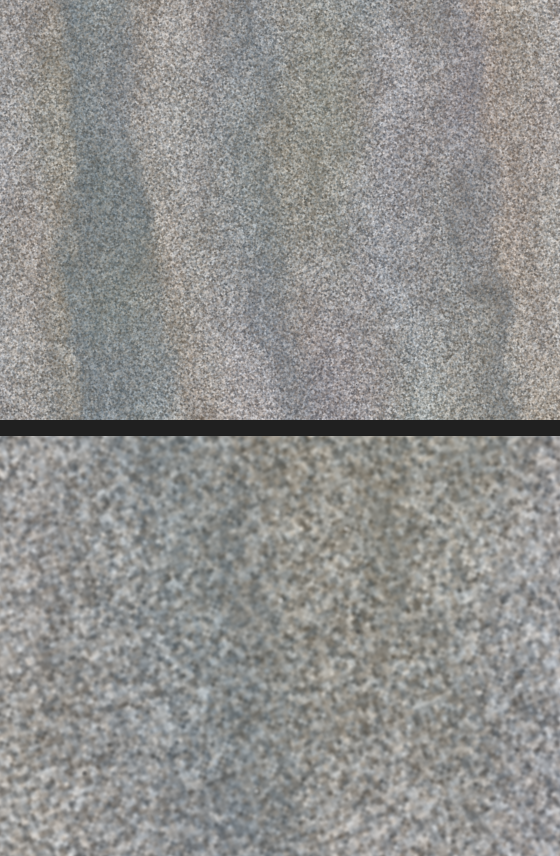
Top: the whole. Bottom: its middle third, enlarged.
A Shadertoy shader for this texture:

```glsl
// Weathered sandstone slab: soft vertical mineral bands under fine granular speckle.

// Band stops from left to right: position, brightness, warmth (negative is cool)
const int STOP_COUNT = 15;
const vec3 STOPS[STOP_COUNT] = vec3[STOP_COUNT](
    vec3(0.00, 0.60, 0.10), vec3(0.09, 0.58, 0.45), vec3(0.17, 0.56, 0.60),
    vec3(0.21, 0.49, -0.40), vec3(0.33, 0.49, -0.30), vec3(0.41, 0.60, 0.50),
    vec3(0.50, 0.62, 0.20), vec3(0.63, 0.54, -0.25), vec3(0.72, 0.57, 0.40),
    vec3(0.81, 0.56, 0.30), vec3(0.92, 0.65, -0.15), vec3(1.01, 0.56, 0.10),
    vec3(1.14, 0.52, -0.05), vec3(1.19, 0.60, 0.75), vec3(1.33, 0.62, 0.50));

const vec3 WARM_TINT = vec3(0.036, 0.003, -0.030);
const vec3 MAUVE_TINT = vec3(0.022, -0.022, 0.024);
const float MEAN_TONE = 0.575;
const float BAND_CONTRAST = 0.68;
const float BAND_DRIFT = 0.12;      // sideways lean of the bands
const float BAND_WARP = 0.22;       // broad waviness of the bands
const float EDGE_RAGGEDNESS = 0.08; // small wisps on band edges
const float STREAK_CONTRAST = 0.11;
const float CLOUD_CONTRAST = 0.05;
const float WISP_CONTRAST = 0.11;
const float GRAIN_SCALE = 215.0;    // coarse grains per canvas height
const float FINE_GRAIN_SCALE = 320.0;
const float GRAIN_CONTRAST = 0.25;
const float FINE_GRAIN_CONTRAST = 0.17;
const float GRAIN_CHROMA = 0.04;
const float FLECK_SCALE = 16.0;
const float FLECK_RADIUS = 0.0030;

float hash(vec2 cell) {
    uvec2 q = uvec2(ivec2(cell)) * uvec2(1597u, 3571u);
    uint h = (q.x ^ (q.y << 7)) + q.y * 7919u;
    h = (h ^ (h >> 15)) * 73244475u;
    h = (h ^ (h >> 13)) * 73244475u;
    h ^= h >> 16;
    return float(h & 65535u) / 65535.0;
}

float valueNoise(vec2 p) {
    vec2 cell = floor(p);
    vec2 f = fract(p);
    f = f * f * (3.0 - 2.0 * f);
    float low = mix(hash(cell), hash(cell + vec2(1.0, 0.0)), f.x);
    float high = mix(hash(cell + vec2(0.0, 1.0)), hash(cell + 1.0), f.x);
    return mix(low, high, f.y);
}

// Layered noise centred on zero
float fbm(vec2 p) {
    float sum = 0.0;
    float amplitude = 0.5;
    for (int i = 0; i < 4; i++) {
        sum += amplitude * (valueNoise(p) - 0.5);
        p = mat2(1.6, 1.2, -1.2, 1.6) * p + 17.3;
        amplitude *= 0.5;
    }
    return sum;
}

// Brightness and warmth of the band at horizontal position x
vec2 bandProfile(float x) {
    vec2 band = STOPS[0].yz;
    for (int i = 1; i < STOP_COUNT; i++) {
        band = mix(band, STOPS[i].yz, smoothstep(STOPS[i - 1].x, STOPS[i].x, x));
    }
    return band;
}

// Sparse dark pits (x) and pale glints (y)
vec2 flecks(vec2 p) {
    vec2 cell = floor(p * FLECK_SCALE);
    vec2 offset = vec2(hash(cell + 41.0), hash(cell + 83.0)) * 0.8 + 0.1;
    float dist = length(p - (cell + offset) / FLECK_SCALE);
    float spot = 1.0 - smoothstep(0.0, FLECK_RADIUS, dist);
    float kind = hash(cell + 127.0);
    return spot * vec2(step(kind, 0.05), step(0.93, kind));
}

void mainImage(out vec4 fragColor, in vec2 fragCoord) {
    vec2 p = fragCoord / iResolution.y;

    // Lean and ragged distortion of the bands
    float x = p.x + BAND_DRIFT * (p.y - 0.5);
    x += BAND_WARP * fbm(vec2(p.x * 2.2, p.y * 2.4) + 5.0);
    x += EDGE_RAGGEDNESS * fbm(vec2(p.x * 16.0, p.y * 7.0) + 31.0);
    vec2 band = bandProfile(x);

    // Long streaks, soft clouds and small wisps of mineral
    float streak = fbm(vec2(x * 17.0, p.y * 2.0) + 11.0);
    float cloud = fbm(p * vec2(5.0, 2.6) + 57.0);
    float wisp = fbm(vec2(x * 34.0, p.y * 14.0) + 137.0);
    float tone = mix(MEAN_TONE, band.x, BAND_CONTRAST);
    tone += STREAK_CONTRAST * streak + CLOUD_CONTRAST * cloud + WISP_CONTRAST * wisp;
    float warmth = band.y + 0.9 * fbm(p * vec2(6.0, 3.0) + 71.0);
    float mauve = fbm(p * vec2(4.0, 1.5) + 93.0);
    vec3 color = vec3(tone) + WARM_TINT * warmth + MAUVE_TINT * mauve;

    // Speckle in two sizes, turned off the axes, stronger on the pale bands
    vec2 turned = mat2(0.8, 0.6, -0.6, 0.8) * p;
    vec2 counterTurned = mat2(0.923, -0.385, 0.385, 0.923) * p;
    float coarse = valueNoise(turned * GRAIN_SCALE + 300.0) - 0.5;
    float fine = valueNoise(counterTurned * FINE_GRAIN_SCALE + 700.0) - 0.5;
    float speckle = GRAIN_CONTRAST * coarse + FINE_GRAIN_CONTRAST * fine;
    color += speckle * mix(0.75, 1.15, smoothstep(0.50, 0.60, tone));
    float chroma = valueNoise(counterTurned * GRAIN_SCALE + 400.0) - 0.5;
    color += GRAIN_CHROMA * chroma * vec3(1.0, 0.0, -1.0);

    // Scattered pits and glints
    vec2 fleck = flecks(p);
    color = mix(color, vec3(0.28), 0.7 * fleck.x);
    color = mix(color, vec3(0.80), 0.6 * fleck.y);

    fragColor = vec4(clamp(color, 0.0, 1.0), 1.0);
}
```
